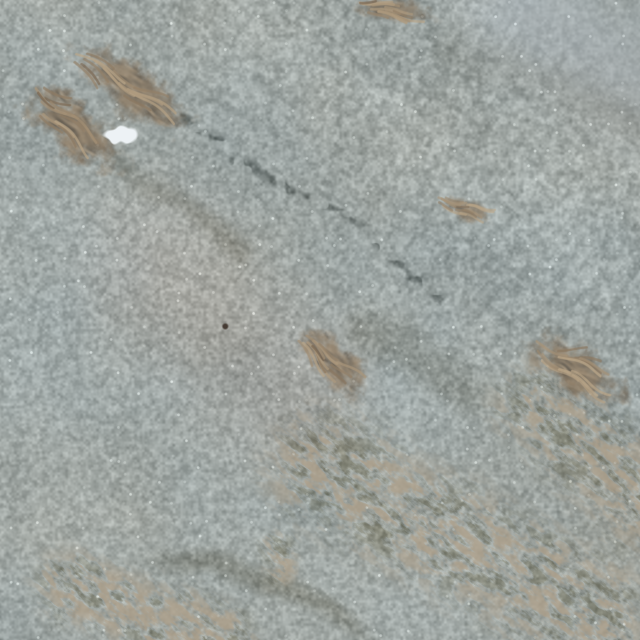
Write a Shadertoy shader that draws this texture.

```glsl
float hash(vec2 p) {
    vec3 q = fract(p.xyx * vec3(0.1031, 0.1030, 0.0973));
    q += dot(q, q.yzx + 33.33);
    return fract((q.x + q.y) * q.z);
}

float noise(vec2 p) {
    vec2 i = floor(p), f = fract(p);
    f = f * f * (3.0 - 2.0 * f);
    return mix(mix(hash(i), hash(i + vec2(1, 0)), f.x),
               mix(hash(i + vec2(0, 1)), hash(i + vec2(1, 1)), f.x), f.y);
}

float fbm(vec2 p) {
    float sum = 0.0, amp = 0.53;
    for (int i = 0; i < 4; i++) {
        sum += amp * noise(p);
        p = mat2(1.6, 1.2, -1.2, 1.6) * p + 7.3;
        amp *= 0.5;
    }
    return sum;
}

vec2 toAxis(vec2 p, float angle) {
    vec2 axis = vec2(cos(angle), sin(angle));
    return vec2(dot(p, axis), dot(p, vec2(-axis.y, axis.x)));
}

float segment(vec2 p, vec2 a, vec2 b) {
    vec2 d = b - a;
    return length(p - a - d * clamp(dot(p - a, d) / dot(d, d), 0.0, 1.0));
}

float band(vec2 p, vec2 a, vec2 b, float width) {
    return smoothstep(width, 0.0, segment(p, a, b));
}

// Clump of dry grass: ragged brown body under fanned, bent straws
vec3 tuft(vec3 col, vec2 p, vec2 center, vec2 size, float angle, float strength) {
    vec2 q = toAxis(p - center, angle);
    vec2 e = q / size;
    if (dot(e, e) > 5.0) return col;
    float body = smoothstep(1.25, 0.35, length(e) + 1.3 * (fbm(p * 48.0) - 0.5));
    float fibre = noise(vec2(q.x * 45.0, q.y * 190.0 + 2.0 * noise(p * 40.0)));
    vec3 brown = mix(vec3(0.36, 0.31, 0.25), vec3(0.62, 0.53, 0.42), fibre);
    col = mix(col, brown, 0.78 * body * strength);
    q.y += 0.12 * size.y * sin(e.x * 5.0 + center.x * 40.0);
    for (int i = 0; i < 13; i++) {
        vec2 id = vec2(float(i), floor(center.x * 300.0));
        float tone = hash(id + 9.0), spread = hash(id + 31.0) - 0.5;
        vec2 a = vec2(hash(id) * 1.2 - 1.15, spread * 0.9);
        vec2 b = a + vec2(0.4 + 0.6 * tone, spread * 0.7 + 0.5 * (hash(id + 57.0) - 0.5));
        float straw = smoothstep(0.0034, 0.0006, segment(q, a * size, b * size));
        vec3 strawColor = mix(vec3(0.40, 0.33, 0.26), vec3(0.75, 0.67, 0.55), sqrt(tone));
        col = mix(col, strawColor, 0.7 * straw * strength);
    }
    return col;
}

void mainImage(out vec4 fragColor, in vec2 fragCoord) {
    vec2 p = fragCoord / iResolution.y;
    vec2 flow = toAxis(p, -0.66);
    vec2 warp = p + 0.035 * (vec2(fbm(p * 14.0), fbm(p * 14.0 + 40.0)) - 0.5);

    // Sandy ground with broad tonal drift
    vec3 col = vec3(0.622, 0.652, 0.642);
    col += 0.08 * (fbm(flow * vec2(4.0, 9.0)) - 0.5);
    col += vec3(0.03, 0.0, -0.03) * (fbm(p * 5.0 + 20.0) - 0.45);
    col += vec3(0.018, -0.004, -0.012) * band(p, vec2(0.25, 0.58), vec2(0.45, 0.4), 0.2);
    col += vec3(0.03, 0.03, 0.045) * band(p, vec2(0.82, 0.98), vec2(1.0, 0.87), 0.16);

    // Fine grain, coarser toward the upper right
    float coarse = smoothstep(-0.1, 0.3, p.x + p.y - 1.15);
    float calm = band(p, vec2(0.85, 1.0), vec2(1.0, 0.9), 0.2);
    float grain = 0.13 * (noise(flow * 150.0) - 0.5) + 0.09 * (noise(p * 250.0 + 11.0) - 0.5);
    grain += (0.04 + 0.06 * coarse) * (noise(p * 85.0) - 0.5);
    col += grain * (1.0 - 0.5 * calm);

    // Scattered bright specks
    vec2 cell = floor(p * 95.0);
    vec2 jitter = 0.3 + 0.4 * vec2(hash(cell + 3.0), hash(cell + 71.0));
    float speck = smoothstep(0.32, 0.08, length(fract(p * 95.0) - jitter));
    col += 0.17 * speck * smoothstep(0.93, 1.0, hash(cell + 17.0));

    // Soft dark furrows
    float furrow = 0.07 * band(warp, vec2(0.19, 0.75), vec2(0.37, 0.61), 0.03);
    furrow += 0.08 * band(warp, vec2(0.57, 0.49), vec2(0.74, 0.39), 0.055);
    furrow += 0.05 * band(warp, vec2(0.72, 0.93), vec2(1.0, 0.81), 0.06);
    float arc = abs(warp.y - 0.13 + 1.1 * pow(warp.x - 0.24, 2.0));
    furrow += 0.12 * smoothstep(0.032, 0.0, arc) * smoothstep(0.17, 0.32, p.x) * smoothstep(0.64, 0.5, p.x);
    col -= furrow * vec3(0.9, 1.0, 1.15);

    // Broken crack
    float crack = min(band(warp, vec2(0.29, 0.82), vec2(0.45, 0.70), 0.010)
        + band(warp, vec2(0.45, 0.70), vec2(0.53, 0.66), 0.010)
        + band(warp, vec2(0.53, 0.66), vec2(0.69, 0.53), 0.013), 1.0);
    col -= 0.20 * crack * smoothstep(0.35, 0.65, noise(p * 75.0));

    // Straw litter lying along the flow
    float litter = band(warp, vec2(0.50, 0.27), vec2(0.93, 0.04), 0.13);
    litter += 0.8 * band(warp, vec2(0.85, 0.37), vec2(1.0, 0.22), 0.11);
    litter += 1.1 * band(warp, vec2(0.12, 0.08), vec2(0.34, 0.0), 0.09);
    litter += 0.8 * band(warp, vec2(0.43, 0.15), vec2(0.44, 0.11), 0.04);
    litter = min(litter * 1.3, 1.0);
    float fleck = fbm(flow * vec2(38.0, 90.0));
    col = mix(col, vec3(0.68, 0.62, 0.53), 0.75 * litter * smoothstep(0.42, 0.68, fleck));
    col -= vec3(0.11, 0.13, 0.17) * litter * smoothstep(0.5, 0.25, fleck);

    // Grass tufts
    col = tuft(col, p, vec2(0.115, 0.80), vec2(0.080, 0.040), -0.72, 1.0);
    col = tuft(col, p, vec2(0.205, 0.86), vec2(0.092, 0.038), -0.60, 0.95);
    col = tuft(col, p, vec2(0.525, 0.43), vec2(0.064, 0.028), -0.75, 0.95);
    col = tuft(col, p, vec2(0.905, 0.42), vec2(0.072, 0.036), -0.50, 0.95);
    col = tuft(col, p, vec2(0.730, 0.672), vec2(0.042, 0.017), -0.30, 0.8);
    col = tuft(col, p, vec2(0.620, 0.983), vec2(0.055, 0.017), -0.15, 0.9);

    // White pebble and dark dot
    vec2 pebble = (p - vec2(0.189, 0.789)) / vec2(0.022, 0.013);
    col = mix(col, vec3(0.93, 0.95, 0.96), smoothstep(1.1, 0.75, length(pebble) + 0.7 * (noise(p * 90.0) - 0.5)));
    col = mix(col, vec3(0.27, 0.23, 0.20), smoothstep(0.0065, 0.0025, length(p - vec2(0.352, 0.49))));

    fragColor = vec4(clamp(col, 0.0, 1.0), 1.0);
}
```
